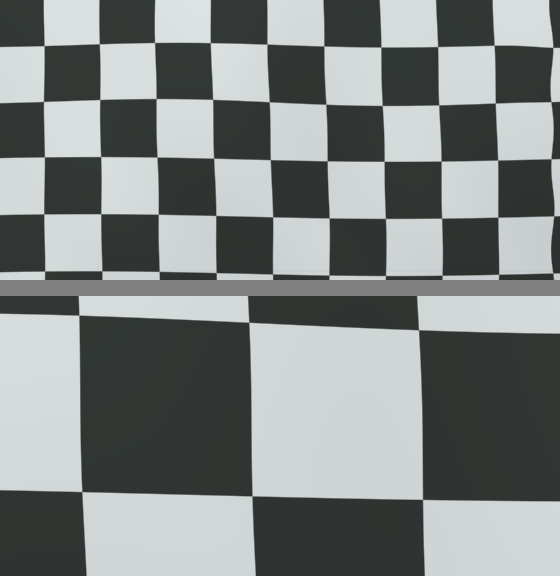
Top: the whole. Bottom: its middle third, enlarged.
Reproduce this pattern procedurally as a Shadertoy shader.

```glsl
const vec2 PITCH = vec2(0.2013, 0.2040);    // cell size, canvas height = 1
const vec2 ORIGIN = vec2(0.1589, 0.2266);   // a crossing of the grid lines
const vec3 DARK = vec3(0.190, 0.210, 0.200);
const vec3 LIGHT_SUN = vec3(0.865, 0.885, 0.885);
const vec3 LIGHT_SHADE = vec3(0.785, 0.805, 0.812);
const float SWAY = 0.0125;       // sideways drift of the columns
const float SAG = 0.0085;        // broad rise and fall of the rows
const float BUCKLE = 0.0085;     // shorter wave near the top
const float FLUTTER = 0.0065;    // ripple along the free edge
const float CORNER_DROP = 0.013;
const float EDGE_PIXELS = 0.7;   // half width of the smoothed edge
const float HEM_HEIGHT = 0.031;

// Displacement of the cloth from a flat grid
vec2 clothWarp(vec2 p) {
    float freeEdge = smoothstep(1.75, 2.0, p.x);
    float hold = smoothstep(0.0, 0.9, p.x) * (1.0 - 0.7 * freeEdge);
    float sway = SWAY * hold * sin(2.6 * (0.4 + 0.18 * p.x - p.y));
    float flutter = FLUTTER * freeEdge * cos(21.2 * (0.84 - p.y));
    float smallRipple = 0.0015 * sin(17.0 * p.y + 4.0 * p.x);

    float sag = SAG * sin(2.88 * (p.x - 0.86)) * (1.0 - 0.7 * smoothstep(0.6, 0.9, p.y));
    float buckle = BUCKLE * cos(4.42 * p.x) * (1.0 - 0.3 * p.x) * smoothstep(0.4, 0.65, p.y);
    vec2 corner = (p - vec2(2.0, 0.84)) / vec2(0.12, 0.16);
    float drop = CORNER_DROP * exp(-dot(corner, corner));
    return vec2(sway + flutter + smallRipple, -sag - buckle - drop);
}

// 0 on dark cells, 1 on light cells
float checker(vec2 cell) {
    vec2 wave = 2.0 * abs(fract(0.5 * cell - 0.25) - 0.5) - 0.5;
    vec2 softness = EDGE_PIXELS / (iResolution.y * PITCH);
    vec2 side = clamp(wave / softness, -1.0, 1.0);
    return 0.5 - 0.5 * side.x * side.y;
}

// Soft light from the upper left, broken by shallow folds
float clothLight(vec2 p) {
    float slope = 0.53 + 0.55 * (p.y - 0.5) - 0.17 * (p.x - 1.0);
    float broadFold = 0.13 * sin(5.5 * p.x - 3.0 * p.y + 0.8);
    float fineFold = 0.07 * sin(11.0 * p.x + 7.0 * p.y + 1.5 * sin(4.0 * p.y));
    return clamp(slope + broadFold + fineFold, 0.0, 1.0);
}

void mainImage(out vec4 fragColor, in vec2 fragCoord) {
    vec2 p = fragCoord / iResolution.y;
    vec2 cell = (p - clothWarp(p) - ORIGIN) / PITCH;
    float light = clothLight(p);

    vec3 darkCloth = DARK * (0.92 + 0.15 * light);
    vec3 lightCloth = mix(LIGHT_SHADE, LIGHT_SUN, light);
    vec3 color = mix(darkCloth, lightCloth, checker(cell));

    // Faint hem seam
    float seam = 1.0 - smoothstep(0.001, 0.005, abs(p.y - HEM_HEIGHT));
    color *= 1.0 - 0.025 * seam;

    fragColor = vec4(color, 1.0);
}
```
